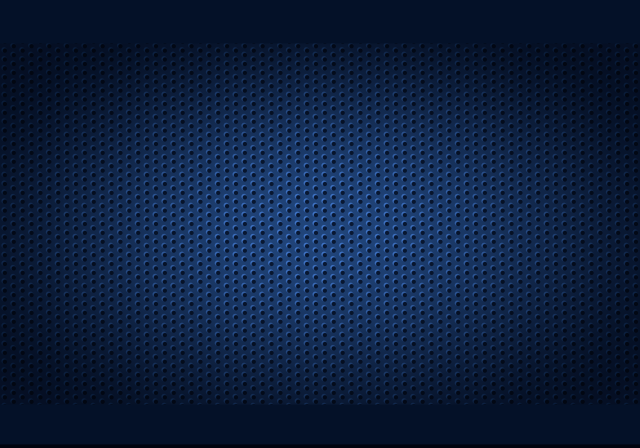
A Shadertoy shader for this background:

```glsl
// Blue perforated metal panel with a soft central glow between two plain navy bands.

// Layout: the panel and glow are in canvas fractions, the pitch in canvas widths
const float COLUMNS = 72.0;
const float PANEL_BOTTOM = 0.097;
const float PANEL_TOP = 0.903;
const float BASE_LINE = 0.008;
const vec2 GLOW_CENTER = vec2(0.5, 0.49);
const vec2 GLOW_RADIUS = vec2(0.60, 0.50);
const float GLOW_CORE = 0.05;

// Holes, in units of the pitch
const float ROW_PHASE = 0.25;
const float RIM_RADIUS = 0.31;
const float HOLE_RADIUS = 0.235;
const vec2 RIM_SHIFT = vec2(-0.03, 0.03);
const vec2 HOLE_SHIFT = vec2(0.05, -0.05);

// Colours
const vec3 BAND_COLOR = vec3(0.016, 0.068, 0.158);
const vec3 BASE_COLOR = vec3(0.004, 0.015, 0.060);
const vec3 PANEL_DARK = vec3(0.018, 0.060, 0.142);
const vec3 PANEL_LIGHT = vec3(0.125, 0.265, 0.475);
const vec3 RIM_DARK = vec3(0.035, 0.110, 0.225);
const vec3 RIM_LIGHT = vec3(0.260, 0.470, 0.800);
const vec3 HOLE_DARK = vec3(0.006, 0.026, 0.070);
const vec3 HOLE_LIGHT = vec3(0.035, 0.095, 0.200);

// Coverage of a disc with an edge one pixel wide
float disc(vec2 p, float radius, float pixel) {
    return clamp(0.5 + (radius - length(p)) / pixel, 0.0, 1.0);
}

// Coverage of the area above a horizontal line
float above(float y, float line, float pixel) {
    return clamp(0.5 + (y - line) / pixel, 0.0, 1.0);
}

// Offset from the nearest hole; every second column moves by half a pitch
vec2 staggeredCell(vec2 p) {
    float parity = mod(floor(p.x), 2.0);
    return fract(p + vec2(0.0, -ROW_PHASE + 0.5 * parity)) - 0.5;
}

vec3 perforatedPanel(vec2 uv, vec2 grid, float pixel) {
    float r = length((uv - GLOW_CENTER) / GLOW_RADIUS);
    float glow = 1.0 - smoothstep(GLOW_CORE, 1.05, r);
    vec3 color = mix(PANEL_DARK, PANEL_LIGHT, glow);

    // A lit rim at the upper left, partly covered by the dark hole
    vec2 cell = staggeredCell(grid);
    float rim = disc(cell - RIM_SHIFT, RIM_RADIUS, pixel);
    float hole = disc(cell - HOLE_SHIFT, HOLE_RADIUS, pixel);
    float light = smoothstep(-0.25, 0.35, dot(cell, vec2(-0.707, 0.707)));
    color = mix(color, mix(RIM_DARK, RIM_LIGHT, glow), rim * light);
    return mix(color, mix(HOLE_DARK, HOLE_LIGHT, glow), hole);
}

void mainImage(out vec4 fragColor, in vec2 fragCoord) {
    vec2 uv = fragCoord / iResolution.xy;
    vec2 grid = fragCoord / iResolution.x * COLUMNS;
    float pixelY = 1.0 / iResolution.y;
    float pixelGrid = COLUMNS / iResolution.x;

    // Plain bands, then the panel between them
    vec3 color = mix(BASE_COLOR, BAND_COLOR, above(uv.y, BASE_LINE, pixelY));
    float inside = above(uv.y, PANEL_BOTTOM, pixelY)
                 * (1.0 - above(uv.y, PANEL_TOP, pixelY));
    color = mix(color, perforatedPanel(uv, grid, pixelGrid), inside);
    fragColor = vec4(color, 1.0);
}
```
